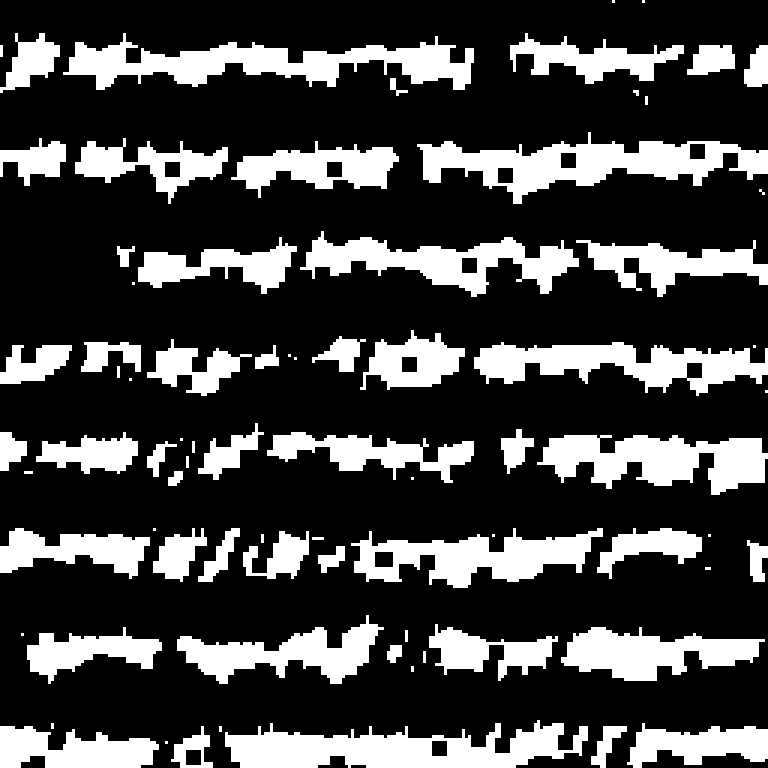
This pattern is drawn by a WebGL 1 fragment shader. Its source:

```glsl
precision highp float;
uniform vec2 u_resolution;

float hash(vec2 p) {
  return fract(sin(dot(p, vec2(127.1, 311.7))) * 43758.5453);
}

float noise(vec2 p) {
  vec2 i = floor(p), f = fract(p);
  f = f * f * (3.0 - 2.0 * f);
  return mix(mix(hash(i), hash(i + vec2(1.0, 0.0)), f.x),
             mix(hash(i + vec2(0.0, 1.0)), hash(i + vec2(1.0, 1.0)), f.x), f.y);
}

// Top of a band, measured down from the start of its repeat
float bandEdge(float column, float band) {
  float swell = 0.020 * (noise(vec2(column * 0.035, band * 17.0)) - 0.5);
  float ripple = 0.011 * (noise(vec2(column * 0.16, band * 23.0 + 5.0)) - 0.5);
  return 0.040 + swell + ripple;
}

// Positive where a band breaks apart, negative where it drips
float breakage(float column, float band) {
  float n = noise(vec2(column * 0.037 + 3.0, band * 13.0 + 40.0));
  return 1.0 - smoothstep(0.04, 0.12, n) - 0.75 * smoothstep(0.93, 0.99, n);
}

// Chance that a cell seeds a black square, rising with depth in the band
float seedChance(vec2 cell, float band, float start) {
  float depth = 1.0 - (cell.y + 0.5) / 256.0 - start - bandEdge(cell.x, band);
  depth += 0.036 * (noise(cell * 0.065) - 0.5) + 0.016 * (noise(cell * 0.21) - 0.5);
  depth += 0.060 * breakage(cell.x, band);
  float wear = clamp((depth - 0.024) / 0.05, 0.0, 1.0);
  return 0.0005 + 0.5 * wear * wear * wear;
}

float ink(vec2 uv) {
  vec2 cell = floor(uv * 256.0);
  float down = 1.0 - (cell.y + 0.5) / 256.0;
  float band = floor((down - 0.025) / 0.127);
  float start = 0.025 + band * 0.127;

  // Jagged upper edge with narrow spikes
  float edge = bandEdge(cell.x, band);
  edge += 0.006 * (hash(vec2(floor(cell.x / 4.0), band + 60.0)) - 0.5);
  edge -= 0.011 * step(0.95, hash(vec2(cell.x, band + 90.0)));
  edge += 0.025 * max(breakage(cell.x, band), 0.0);
  if (down - start < edge) return 0.0;

  // Each seed grows into a square of five by five cells
  for (int j = -2; j <= 2; j++) {
    for (int i = -2; i <= 2; i++) {
      vec2 seed = cell + vec2(float(i), float(j));
      if (hash(seed + 7.0) < seedChance(seed, band, start)) return 0.0;
    }
  }
  return 1.0;
}

void main() {
  // Four samples per pixel smooth the cell borders
  float white = 0.0;
  for (int j = 0; j < 2; j++) {
    for (int i = 0; i < 2; i++) {
      vec2 offset = (vec2(float(i), float(j)) - 0.5) * 0.5;
      white += 0.25 * ink((gl_FragCoord.xy + offset) / u_resolution);
    }
  }
  gl_FragColor = vec4(vec3(white), 1.0);
}
```
